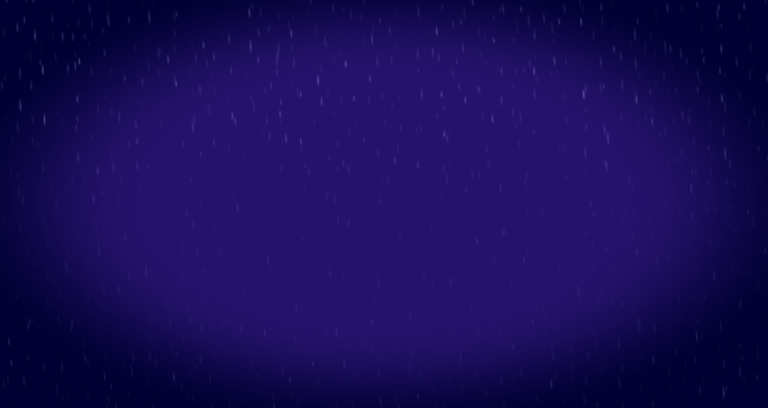
Give the GLSL for this background, as a WebGL 2 fragment shader.

```glsl
#version 300 es
precision highp float;

uniform vec2 u_resolution;
out vec4 fragColor;

vec3 hash3(vec2 p) {
    vec3 q = fract(vec3(p.xyx) * vec3(0.1031, 0.1030, 0.0973));
    q += dot(q, q.yxz + 33.33);
    return fract((q.xxy + q.yzz) * q.zyx);
}

// One layer of short, slightly slanted drops, one candidate per cell
float rainLayer(vec2 p, vec2 cellSize, float dropLength, float seed) {
    p.x += 0.06 * p.y;
    float column = floor(p.x / cellSize.x);
    p.y += hash3(vec2(column, seed)).x * cellSize.y * 7.0;
    vec2 cell = vec2(column, floor(p.y / cellSize.y));
    vec3 rnd = hash3(cell + seed * 17.0);
    vec3 look = hash3(cell + seed * 31.0 + 5.0);

    vec2 center = (0.22 + 0.56 * rnd.xy) * cellSize;
    vec2 d = p - cell * cellSize - center;
    float halfWidth = max(0.0026, 0.6 / u_resolution.y);
    float halfLength = dropLength * (0.6 + 0.6 * look.x);

    // Drops are heavier towards the lower tip
    float along = d.y / halfLength;
    float body = smoothstep(1.0, 0.1, abs(along)) * (0.8 - 0.3 * along);
    float across = exp(-d.x * d.x / (halfWidth * halfWidth));
    float present = step(rnd.z, 0.65);
    return present * body * across * (0.2 + 0.8 * look.y * look.y);
}

void main() {
    vec2 uv = gl_FragCoord.xy / u_resolution;
    vec2 p = gl_FragCoord.xy / u_resolution.y;

    // Elliptical violet glow over midnight blue
    float radius = length((uv - vec2(0.5, 0.51)) * 2.0);
    float glow = 1.0 - smoothstep(0.64, 1.155, radius);
    vec3 color = mix(vec3(0.0, 0.0, 0.195), vec3(0.142, 0.071, 0.418), glow);

    // Rain: bright above, faint in the middle, a little stronger at the base
    float upper = smoothstep(0.45, 0.85, uv.y);
    float lower = smoothstep(0.3, 0.0, uv.y);
    float sides = smoothstep(0.25, 0.5, abs(uv.x - 0.5));
    float fade = 0.22 + 0.7 * upper + 0.2 * lower + 0.12 * sides;

    float rain = 0.0;
    for (int i = 0; i < 3; i++) {
        float layer = float(i);
        vec2 cellSize = vec2(0.058, 0.088) * (1.0 - 0.14 * layer);
        float strength = 0.42 - 0.12 * layer;
        rain += strength * rainLayer(p, cellSize, 0.019 - 0.002 * layer, layer + 1.0);
    }
    color += vec3(0.72, 0.74, 0.8) * min(rain * fade, 0.5);

    fragColor = vec4(color, 1.0);
}
```
